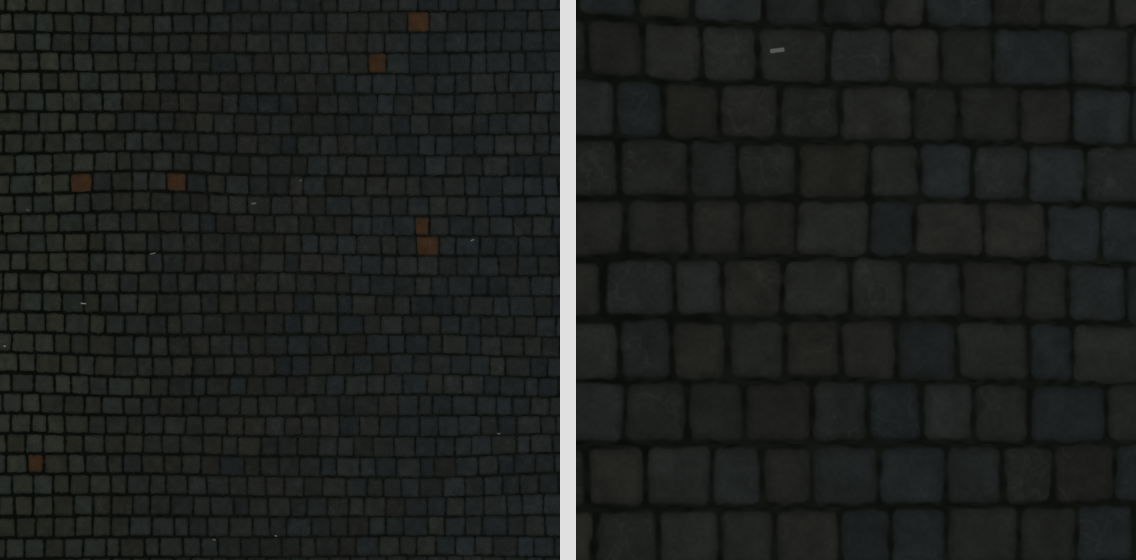
Left, the full canvas; right, a detail of the centre.
This texture is drawn by a Shadertoy shader. Its source:

```glsl
// Dark worn cobblestone paving in level courses with uneven joints.

const float ROWS = 27.8;
const float COLUMNS = 28.6;
const vec3 STONE_LEFT = vec3(0.146, 0.156, 0.136);
const vec3 STONE_MIDDLE = vec3(0.123, 0.131, 0.124);
const vec3 STONE_RIGHT = vec3(0.123, 0.135, 0.136);
const vec3 JOINT_DARK = vec3(0.040, 0.050, 0.040);
const vec3 JOINT_DUSTY = vec3(0.074, 0.080, 0.068);
const vec3 RUST = vec3(0.225, 0.145, 0.085);
const vec3 LITTER = vec3(0.48, 0.51, 0.50);

float hash(vec2 p) {
    vec3 q = fract(p.xyx * 0.1031);
    q += dot(q, q.yzx + 33.33);
    return fract((q.x + q.y) * q.z);
}

float noise(vec2 p) {
    vec2 i = floor(p), f = fract(p);
    f = f * f * (3.0 - 2.0 * f);
    vec2 x = vec2(1.0, 0.0);
    return mix(mix(hash(i), hash(i + x.xy), f.x),
               mix(hash(i + x.yx), hash(i + x.xx), f.x), f.y);
}

float fbm(vec2 p) {
    float sum = 0.0, weight = 0.5;
    for (int i = 0; i < 4; i++) {
        sum += weight * noise(p);
        p = p * 2.03 + 17.3;
        weight *= 0.5;
    }
    return sum / 0.9375;
}

// Position of a vertical joint, jittered and slightly slanted.
float jointX(float index, float row, float height) {
    vec2 id = vec2(index, row);
    return index + 0.34 * (hash(id + 41.0) - 0.5)
         + 0.10 * (hash(id + 73.0) - 0.5) * (height - 0.5);
}

float roundedBox(vec2 p, vec2 halfSize, float radius) {
    vec2 d = abs(p) - halfSize + radius;
    return length(max(d, 0.0)) + min(max(d.x, d.y), 0.0) - radius;
}

// Coverage of small pale scraps scattered over the paving.
float litter(vec2 uv, float pixel) {
    float cover = 0.0;
    for (int i = 0; i < 10; i++) {
        float n = float(i);
        vec2 p = uv - vec2(hash(vec2(n, 5.0)), hash(vec2(n, 19.0)));
        float angle = 0.9 * (hash(vec2(n, 31.0)) - 0.5);
        p = mat2(cos(angle), -sin(angle), sin(angle), cos(angle)) * p;
        vec2 size = vec2(mix(0.0015, 0.0055, hash(vec2(n, 47.0))), 0.0013);
        float d = roundedBox(p, size, 0.001);
        cover = max(cover, (1.0 - smoothstep(-pixel, pixel, d))
                         * mix(0.3, 1.0, hash(vec2(n, 59.0))));
    }
    return cover;
}

void mainImage(out vec4 fragColor, in vec2 fragCoord) {
    vec2 uv = fragCoord / iResolution.xy;
    float pixel = 1.0 / iResolution.y;

    // Gently wavering courses, each with its own shift
    float sway = 0.30 * (noise(uv * vec2(4.0, 6.0) + 8.0) - 0.5);
    float y = uv.y * ROWS - 0.18 + sway;
    float row = floor(y), height = y - row;
    float x = uv.x * COLUMNS + 40.0 + hash(vec2(row, 3.0));

    // Joints on either side of this stone
    float column = floor(x);
    if (x < jointX(column, row, height)) column -= 1.0;
    else if (x >= jointX(column + 1.0, row, height)) column += 1.0;
    float left = jointX(column, row, height);
    float right = jointX(column + 1.0, row, height);
    vec2 id = vec2(column, row);

    // Rounded, chipped outline; gaps narrow towards the right
    float openness = 1.0 - smoothstep(0.05, 0.75, uv.x);
    float gap = mix(0.030, 0.052, openness) + 0.026 * hash(id + 11.0);
    vec2 p = vec2(x - 0.5 * (left + right),
                  height - 0.5 - 0.035 * (hash(id + 23.0) - 0.5));
    vec2 halfSize = vec2(0.5 * (right - left), 0.5) - gap * vec2(0.85, 1.1);
    float d = roundedBox(p, halfSize, 0.12);
    d += 0.055 * (noise(vec2(x, y) * 5.0) - 0.5);
    float blur = max(0.04, pixel * ROWS);
    float stoneMask = 1.0 - smoothstep(-blur, blur, d);

    // Stone tone: broad drift, own shade, cool or warm tint
    vec3 stone = mix(STONE_LEFT, STONE_MIDDLE, smoothstep(0.0, 0.45, uv.x));
    stone = mix(stone, STONE_RIGHT, smoothstep(0.45, 1.0, uv.x));
    stone *= 0.90 + 0.20 * hash(id + 5.0);
    float warmth = hash(id + 97.0) - 0.5;
    stone += 0.012 * warmth * vec3(1.0, 0.1, -1.0);
    stone = mix(stone, RUST, 0.75 * step(0.995, hash(id + 131.0)));

    // Worn surface, faint veins and darker shoulders
    vec2 grain = vec2(x, y) + id * 7.0;
    stone *= 0.84 + 0.32 * fbm(grain * 3.0);
    stone *= 0.95 + 0.10 * noise(grain * 17.0);
    float vein = 1.0 - smoothstep(0.0, 0.035, abs(fbm(grain * 1.6 + 30.0) - 0.5));
    stone += 0.016 * vein * step(0.7, hash(id + 151.0));
    stone *= mix(1.0, 0.86, smoothstep(-0.16, 0.0, d));

    // Shadowed gaps on the left, dusty ones on the right
    vec3 joint = mix(JOINT_DUSTY, JOINT_DARK, max(openness, 0.35));
    joint *= 0.75 + 0.5 * noise(vec2(x, y) * 6.0 + 50.0);
    vec3 color = mix(joint, stone, stoneMask);
    color = mix(color, LITTER, litter(uv, pixel));
    fragColor = vec4(color, 1.0);
}
```
